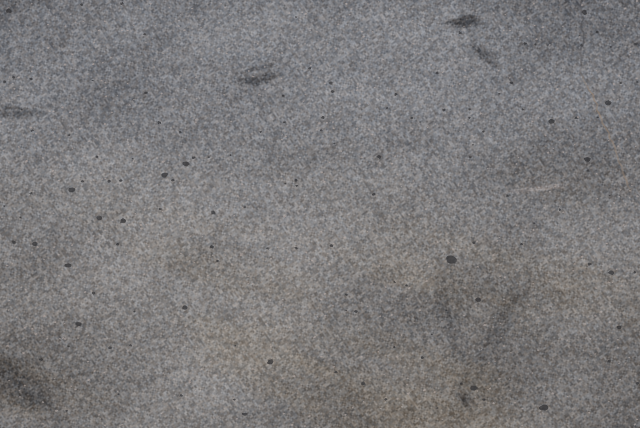
A WebGL 1 fragment shader for this texture:

```glsl
precision highp float;
uniform vec2 u_resolution;

#define ASPHALT vec3(0.490, 0.484, 0.487)
#define COOL_TINT vec3(-0.008, 0.0, 0.012)
#define WARM_TINT vec3(0.022, 0.008, -0.014)
#define TAR vec3(0.19, 0.19, 0.20)
#define PALE_STONE vec3(0.72, 0.67, 0.65)
#define CRACK_SAND vec3(0.58, 0.50, 0.43)
#define GRAIN_FREQ 255.0
#define GRAIN_CONTRAST 0.17
#define BLOTCH_CONTRAST 0.16

float hash(vec2 p) {
  vec3 q = fract(vec3(p.xyx) * 0.1031);
  q += dot(q, q.yzx + 33.33);
  return fract((q.x + q.y) * q.z);
}

float noise(vec2 p) {
  vec2 i = floor(p), f = fract(p);
  f = f * f * (3.0 - 2.0 * f);
  return mix(mix(hash(i), hash(i + vec2(1.0, 0.0)), f.x),
             mix(hash(i + vec2(0.0, 1.0)), hash(i + 1.0), f.x), f.y);
}

float fbm(vec2 p) {
  float sum = 0.0, amp = 0.5;
  for (int i = 0; i < 4; i++) {
    sum += amp * noise(p);
    p = p * 2.03 + 17.7;
    amp *= 0.5;
  }
  return sum / 0.9375;
}

vec2 rotate(vec2 p, float a) {
  float c = cos(a), s = sin(a);
  return vec2(c * p.x + s * p.y, c * p.y - s * p.x);
}

// One irregular dot at most in each cell; radius is in canvas heights
float dots(vec2 p, float freq, float density, float radius, float seed) {
  vec2 cell = floor(p * freq), key = cell + seed;
  if (hash(key) > density) return 0.0;
  float size = radius * mix(0.45, 1.0, hash(key + 3.1));
  vec2 jitter = vec2(hash(key + 7.3), hash(key + 11.9));
  vec2 d = p - (cell + mix(vec2(0.25), vec2(0.75), jitter)) / freq;
  d.y *= 1.3;
  float edge = 0.8 / u_resolution.y;
  float dist = length(d) + size * 0.6 * (noise(p * 1.6 / radius) - 0.5);
  return 1.0 - smoothstep(size - edge, size + edge, dist);
}

// Soft worn stroke, streaked along its length
float smudge(vec2 p, vec2 centre, float angle, vec2 size) {
  vec2 q = rotate(p - centre, angle) / size;
  float ragged = 0.7 * (fbm(q * vec2(2.0, 1.5) + centre * 40.0) - 0.5);
  float streak = mix(0.45, 1.0, noise(q * vec2(1.5, 4.0) + centre * 70.0));
  return (1.0 - smoothstep(0.3, 1.0, length(q) + ragged)) * streak;
}

void main() {
  vec2 p = gl_FragCoord.xy / u_resolution.y;
  float px = 1.0 / u_resolution.y;
  float aspect = u_resolution.x * px;

  // Uneven light, wear bands and cloudy stains
  vec2 fromCentre = vec2(p.x / aspect - 0.48, p.y - 0.58);
  float shade = 0.012 - 0.14 * dot(fromCentre, fromCentre);
  shade += BLOTCH_CONTRAST * (fbm(p * vec2(2.2, 6.5) + 4.0) - 0.5);
  shade += 0.6 * BLOTCH_CONTRAST * (fbm(rotate(p, 0.7) * vec2(3.0, 9.0) + 31.0) - 0.5);
  vec3 color = ASPHALT + shade;

  // Cool far side, sandy diagonal drift on the near side
  float drift = smoothstep(0.42, 0.75, fbm(rotate(p, -0.35) * vec2(2.0, 9.0) + 9.0));
  float near = 1.0 - smoothstep(0.2, 0.75, p.y);
  color += COOL_TINT * smoothstep(0.3, 0.9, p.y);
  color += WARM_TINT * near * (0.25 + drift);

  // Rubber marks and damp patches
  float marks = 0.0;
  marks += 0.75 * smudge(p, vec2(1.086, 0.950), 0.10, vec2(0.060, 0.020));
  marks += 0.60 * smudge(p, vec2(1.130, 0.872), -0.75, vec2(0.050, 0.014));
  marks += 0.65 * smudge(p, vec2(0.605, 0.815), 0.16, vec2(0.068, 0.016));
  marks += 0.45 * smudge(p, vec2(0.600, 0.840), 0.22, vec2(0.070, 0.007));
  marks += 0.50 * smudge(p, vec2(0.035, 0.738), -0.05, vec2(0.075, 0.018));
  marks += 0.40 * smudge(p, vec2(0.060, 0.090), -0.65, vec2(0.150, 0.055));
  marks += 0.30 * smudge(p, vec2(1.170, 0.240), 1.10, vec2(0.190, 0.040));
  marks += 0.25 * smudge(p, vec2(1.050, 0.260), -1.30, vec2(0.190, 0.030));
  marks += 0.60 * smudge(p, vec2(1.090, 0.065), -0.60, vec2(0.030, 0.018));
  color = mix(color, TAR, min(marks, 0.75));
  float scrape = smudge(p, vec2(1.260, 0.560), 0.12, vec2(0.100, 0.009));
  color = mix(color, PALE_STONE, 0.45 * scrape);

  // Stone grain, fine and medium, with a faint colour shift
  vec2 g = rotate(p, 0.6) * GRAIN_FREQ;
  float grain = noise(g) - 0.5 + 0.6 * (noise(g * 0.53 + 80.0) - 0.5);
  color += GRAIN_CONTRAST * grain;
  color += vec3(0.025, 0.0, -0.025) * (noise(g * 0.8 + 190.0) - 0.5);

  // Pale chips, denser along a worn line near the top
  float wornLine = exp(-pow((p.y - 0.937 + 0.006 * noise(p * 6.0)) / 0.007, 2.0));
  float chips = dots(p, 75.0, 0.06 + 0.25 * wornLine, 0.0026, 5.0);
  chips = max(chips, dots(rotate(p, 0.4) + 3.0, 48.0, 0.05, 0.0032, 60.0));
  color = mix(color, PALE_STONE, 0.6 * chips);

  // Tar spots, gathered in a band and in loose clusters
  float band = exp(-pow((p.y - 0.73) / 0.07, 2.0));
  float cluster = smoothstep(0.4, 0.7, noise(p * 3.5 + 50.0));
  float spots = dots(p, 34.0, 0.025 + 0.10 * band + 0.04 * cluster, 0.0042, 21.0);
  spots = max(spots, dots(p + 2.0, 15.0, 0.04 + 0.10 * cluster, 0.0075, 90.0));
  spots = max(spots, dots(p + 5.0, 6.0, 0.07, 0.0120, 140.0));
  color = mix(color, TAR, 0.72 * spots);

  // Thin crack wandering down the right side, sandy where it opens
  float path = 1.356 + 0.43 * max(0.0, 0.83 - p.y);
  path += 0.014 * (noise(vec2(p.y * 22.0, 2.0)) - 0.5);
  path += 0.006 * (noise(vec2(p.y * 90.0, 8.0)) - 0.5);
  float crack = 1.0 - smoothstep(0.0006, 0.0016 + px, abs(p.x - path));
  crack *= smoothstep(0.52, 0.58, p.y) * mix(0.4, 1.0, noise(p * 60.0));
  float opened = 1.0 - smoothstep(0.78, 0.88, p.y);
  color = mix(color, mix(TAR * 1.5, CRACK_SAND, opened), 0.65 * crack);

  gl_FragColor = vec4(clamp(color, 0.0, 1.0), 1.0);
}
```
